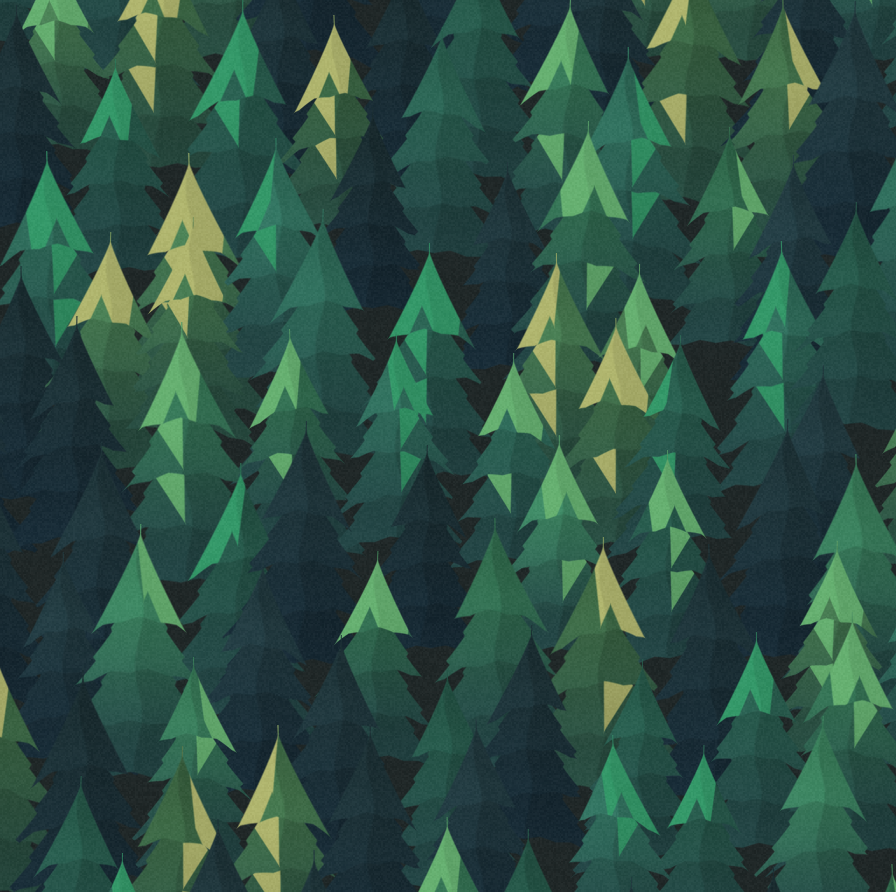
Give the GLSL for this pattern, as a WebGL 2 fragment shader.

```glsl
#version 300 es
precision highp float;
// Dense forest of overlapping paper-cut fir trees with sharp patches of sunlight.
uniform vec2 u_resolution;
out vec4 fragColor;

const vec2 SPACING = vec2(0.122, 0.115);

float hash(vec2 p) {
    vec3 q = fract(vec3(p.xyx) * vec3(0.1031, 0.1030, 0.0973));
    q += dot(q, q.yzx + 33.33);
    return fract((q.x + q.y) * q.z);
}

// Soft inside test: 1 where the signed distance is positive.
float cover(float dist, float blur) {
    return smoothstep(-blur, blur, dist);
}

// One skirt of branches: flared sides, toothed edges and drooping corners.
float tierDistance(float x, float depth, float base, float tier, vec2 seed) {
    float tall = 0.09 + 0.012 * tier;
    float halfWidth = 0.042 + 0.0095 * tier;
    float along = clamp((depth - base + tall) / tall, 0.0, 1.3);
    float side = halfWidth * pow(along, 1.12);
    float tooth = fract(depth * 34.0 + hash(seed + tier + 2.0));
    side += 0.007 * min(tier, 1.0) * along * tooth * (1.0 - smoothstep(0.82, 1.0, tooth));
    float tilt = (hash(seed + tier * 3.7) - 0.5) * 0.3;
    float spread = abs(x) / halfWidth;
    float zigzag = abs(fract(x * 27.0 + hash(seed + tier)) - 0.5);
    float hem = base - 0.007 + 0.011 * spread * spread + tilt * x + 0.008 * zigzag;
    return min((side - abs(x)) * 0.9, hem - depth);
}

// Sunlit area: a slanted, notched patch on the tip and wedges further down.
float sunPatch(float x, float depth, float base, float tier, vec2 seed, float blur) {
    float side = hash(seed + 11.0) < 0.5 ? -1.0 : 1.0;
    if (tier < 0.5) {
        float reach = mix(-0.012, 0.045, hash(seed + 12.0));
        float slant = x * side + reach + 0.12 * (0.05 - depth);
        float notch = abs(x - 0.008 * side) * 2.3 - (depth - 0.058);
        return cover(min(slant, notch * 0.4), blur);
    }
    if (tier > 2.5 || hash(seed + tier + 13.0) < 0.42) return 0.0;
    float center = side * (0.014 - 0.3 * (depth - base + 0.045));
    float wedge = (base - 0.009 - depth) * 0.32 - abs(x - center);
    return cover(wedge, blur);
}

vec3 bodyColor(float kind, float depth, vec2 seed) {
    vec3 top = vec3(0.18, 0.41, 0.34);
    vec3 low = vec3(0.13, 0.25, 0.25);
    if (kind < 0.28) {
        top = vec3(0.13, 0.22, 0.24);
        low = vec3(0.09, 0.16, 0.20);
    } else if (kind > 0.72) {
        top = vec3(0.27, 0.46, 0.30);
        low = vec3(0.15, 0.28, 0.24);
    } else if (kind > 0.53) {
        top = vec3(0.23, 0.50, 0.36);
    }
    float glow = mix(0.82, 1.1, hash(seed + 21.0));
    return mix(top * glow, low, smoothstep(0.03, 0.24, depth));
}

vec3 sunColor(float kind) {
    if (kind > 0.78) return vec3(0.67, 0.69, 0.42);
    if (kind > 0.51) return vec3(0.39, 0.67, 0.43);
    return vec3(0.20, 0.58, 0.40);
}

// Paints a tree over the color behind it, lowest skirt first.
vec3 paintTree(vec3 color, vec2 offset, vec2 seed, float blur) {
    float scale = mix(0.88, 1.16, hash(seed + 31.0));
    float depth = -offset.y / scale;
    float x = offset.x / scale + (hash(seed + 32.0) - 0.5) * 0.07 * depth;
    if (depth < -0.01 || depth > 0.28 || abs(x) > 0.1) return color;
    float kind = hash(seed + 33.0);
    vec3 body = bodyColor(kind, depth, seed);
    float sunny = step(0.36, kind) * step(0.12, hash(seed + 34.0));
    float ridge = cover(x + 0.004 * sin(depth * 60.0), blur * 1.5);

    for (int i = 3; i >= 0; i--) {
        float tier = float(i);
        float base = 0.09 + 0.052 * tier;
        float mask = cover(tierDistance(x, depth, base, tier, seed), blur);
        float hemLight = smoothstep(base - 0.06, base, depth);
        vec3 paint = body * (0.94 + 0.12 * hemLight) * mix(1.06, 0.93, ridge);
        vec3 sun = sunColor(kind) * mix(1.03, 0.95, ridge) * (1.0 - 0.8 * max(depth - 0.08, 0.0));
        paint = mix(paint, sun, sunny * sunPatch(x, depth, base, tier, seed, blur));
        color = mix(color, paint, mask);
    }
    return color;
}

void main() {
    vec2 p = gl_FragCoord.xy / u_resolution.y;
    float blur = 1.0 / u_resolution.y;
    vec3 color = vec3(0.125, 0.155, 0.155);

    // Rows run from back to front; odd rows are shifted by half a tree.
    float nearRow = floor(p.y / SPACING.y);
    for (int r = 4; r >= -1; r--) {
        float row = nearRow + float(r);
        float shift = 0.5 * mod(row, 2.0);
        float nearColumn = floor(p.x / SPACING.x - shift + 0.5);
        for (int c = -1; c <= 1; c++) {
            float column = nearColumn + float(c);
            vec2 seed = vec2(column, row) * 7.31 + 90.0;
            vec2 jitter = vec2(hash(seed + 41.0) - 0.5, hash(seed + 42.0)) * vec2(0.5, 0.65);
            vec2 tip = (vec2(column + shift, row) + jitter) * SPACING;
            color = paintTree(color, p - tip, seed, blur);
        }
    }

    // Fine paper grain.
    float grain = hash(floor(p * 510.0) + 5.0) - 0.5;
    fragColor = vec4(color + grain * 0.035, 1.0);
}
```
